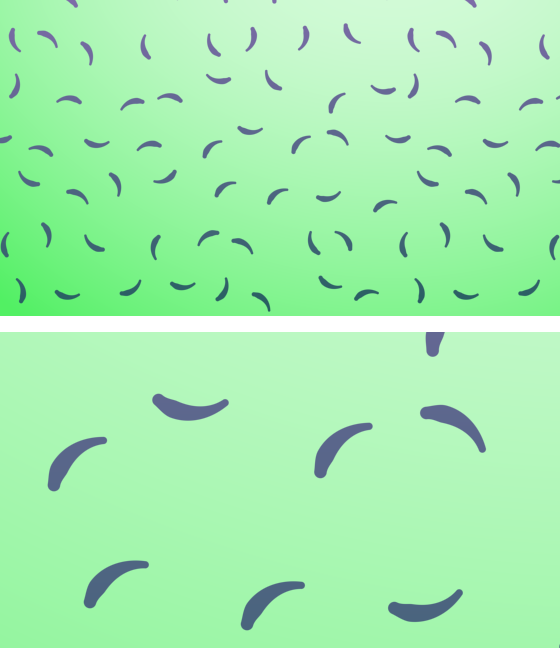
Top, the full canvas; bottom, a detail of the centre.
Reproduce this pattern procedurally as a WebGL 1 fragment shader.

```glsl
precision highp float;
// Scattered tapered commas, purple to teal, on a soft green gradient.

uniform vec2 u_resolution;

// Lengths are fractions of the canvas height.
#define CELL 0.1577
#define REPEAT_COLUMNS 8.0
#define JITTER 0.42
#define HALF_LENGTH 0.038
#define BEND_RADIUS 0.056
#define THIN_RADIUS 0.0036
#define FAT_RADIUS 0.0094
#define EDGE_PIXELS 0.8

const float TAU = 6.2831853;
const vec3 DEEP_GREEN = vec3(0.32, 0.94, 0.39);
const vec3 PALE_GREEN = vec3(0.82, 0.98, 0.84);
const vec3 TEAL = vec3(0.13, 0.37, 0.36);
const vec3 PURPLE = vec3(0.49, 0.42, 0.66);

vec4 hash4(vec2 p) {
  vec4 q = fract(p.xyxy * vec4(0.1031, 0.1030, 0.0973, 0.1099));
  q += dot(q, q.wzxy + 33.33);
  return fract((q.xxyz + q.yzzw) * q.zywx);
}

// Distance to an arc whose stroke swells towards one rounded end.
float commaDistance(vec2 p) {
  p.y += BEND_RADIUS;
  float span = HALF_LENGTH / BEND_RADIUS;
  float angle = clamp(atan(p.x, p.y), -span, span);
  vec2 nearest = BEND_RADIUS * vec2(sin(angle), cos(angle));
  float along = 0.5 + 0.5 * angle / span;
  float swell = smoothstep(-0.1, 0.8, along);
  float taper = 1.0 - 0.3 * smoothstep(0.75, 1.0, along);
  return length(p - nearest) - mix(THIN_RADIUS, FAT_RADIUS, swell) * taper;
}

// Nearest comma on a staggered, jittered grid that repeats sideways.
float scatterDistance(vec2 p) {
  vec2 g = p / CELL;
  float nearest = 1.0;
  for (int j = -1; j <= 1; j++) {
    float row = floor(g.y) + float(j);
    float shift = 0.5 * mod(row, 2.0);
    for (int i = -1; i <= 1; i++) {
      float column = floor(g.x - shift) + float(i);
      vec4 rnd = hash4(vec2(mod(column, REPEAT_COLUMNS), row) + 17.0);
      vec2 center = vec2(column + shift, row) + 0.5 + JITTER * (rnd.xy - 0.5);
      vec2 local = (g - center) * CELL;
      float turn = TAU * rnd.z;
      float c = cos(turn);
      float s = sin(turn);
      local = vec2(c * local.x + s * local.y, c * local.y - s * local.x);
      local.x *= rnd.w < 0.5 ? -1.0 : 1.0;
      local.y += 0.008;
      nearest = min(nearest, commaDistance(local));
    }
  }
  return nearest;
}

// Glow from the upper right, deepening to the lower left.
vec3 background(vec2 uv) {
  float side = uv.x - 0.7;
  float glow = 1.0 - 0.63 * pow(1.0 - uv.y, 1.35) - 0.85 * side * side;
  return mix(DEEP_GREEN, PALE_GREEN, clamp(glow, 0.0, 1.0));
}

void main() {
  vec2 uv = gl_FragCoord.xy / u_resolution;
  vec2 p = gl_FragCoord.xy / u_resolution.y;
  float edge = EDGE_PIXELS / u_resolution.y;

  vec3 ink = mix(TEAL, PURPLE, pow(uv.y, 0.8));
  float coverage = 1.0 - smoothstep(-edge, edge, scatterDistance(p));
  gl_FragColor = vec4(mix(background(uv), ink, coverage), 1.0);
}
```
